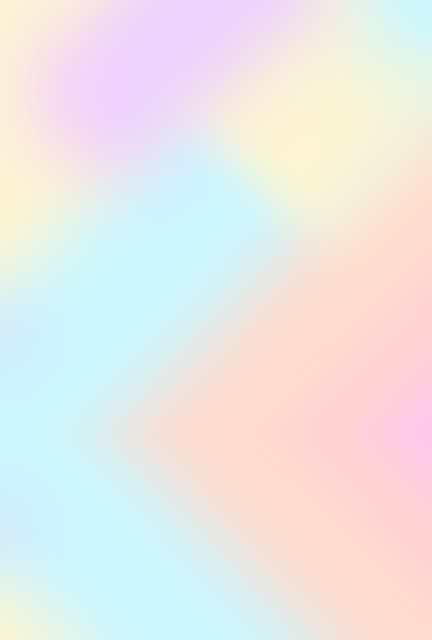
Give the GLSL for this background, as a Shadertoy shader.

```glsl
// Soft pastel mesh gradient: a cyan chevron, a pink wedge, a lilac streak and cream glows.

// Distance from p to the segment a-b
float segmentDistance(vec2 p, vec2 a, vec2 b) {
    vec2 pa = p - a, ba = b - a;
    return length(pa - ba * clamp(dot(pa, ba) / dot(ba, ba), 0.0, 1.0));
}

// Bell-shaped falloff: 1 at the centre, fading over the given radius
float glow(float dist, float radius) {
    return exp(-pow(dist / radius, 2.0));
}

void mainImage(out vec4 fragColor, in vec2 fragCoord) {
    const float width = 0.677;
    vec2 p = fragCoord / iResolution.xy * vec2(width, 1.0);

    vec3 cyan = vec3(0.80, 0.965, 0.996);
    vec3 cream = vec3(0.992, 0.96, 0.825);

    // Chevron field: its tip points left, mirrored about a horizontal axis
    float arm = sqrt(pow(p.y - 0.323, 2.0) + 0.0001) - 0.01;
    float chevron = p.x - 0.95 * arm;

    // Cyan band, then peach, pink and rose towards the right
    vec3 color = mix(cyan, vec3(1.0, 0.863, 0.812), smoothstep(0.05, 0.33, chevron));
    color = mix(color, vec3(1.0, 0.824, 0.827), smoothstep(0.36, 0.52, chevron));
    color = mix(color, vec3(0.992, 0.788, 0.92), smoothstep(0.52, 0.68, chevron));

    // Cream outside the band, with faint lavender at the left edge
    color = mix(color, cream, smoothstep(-0.06, -0.33, chevron));
    float lavender = glow(length(vec2(p.x, arm - 0.14)), 0.075);
    color = mix(color, vec3(0.82, 0.91, 0.99), 0.6 * lavender);

    // Cream sweep closing the upper end of the band
    float diagonal = (p.x + p.y - 1.0) * 0.707;
    float sweep = smoothstep(0.02, 0.145, diagonal) * (1.0 - smoothstep(0.08, 0.38, chevron));
    color = mix(color, cream, sweep);

    // Cyan glow in the upper right corner
    color = mix(color, cyan, glow(distance(p, vec2(width, 1.0)), 0.13));

    // Lilac streak, pinker at its left end
    float streak = segmentDistance(p, vec2(0.17, 0.857), vec2(0.378, 1.04));
    vec3 lilac = mix(vec3(0.96, 0.828, 0.98), vec3(0.928, 0.82, 0.998), smoothstep(0.07, 0.24, p.x));
    color = mix(color, lilac, exp(-pow(streak / 0.137, 2.5)));

    fragColor = vec4(color, 1.0);
}
```
